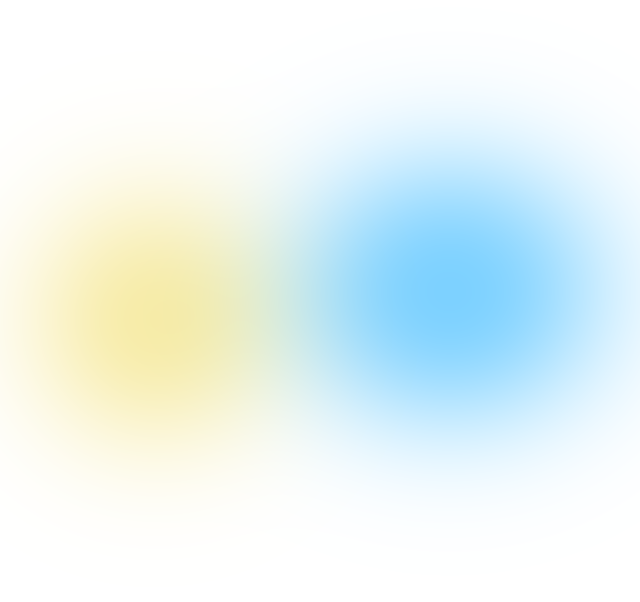
A Shadertoy shader for this background:

```glsl
// Two soft glows, warm yellow on the left and sky blue on the right, over white.

const vec3 PAPER = vec3(1.0);

// Centres are fractions of the canvas; radii are fractions of its height.
const vec3  YELLOW         = vec3(0.97, 0.925, 0.66);
const vec2  YELLOW_CENTRE  = vec2(0.241, 0.470);
const vec2  YELLOW_RADIUS  = vec2(0.213, 0.215);
const float YELLOW_FALLOFF = 2.25;

const vec3  BLUE         = vec3(0.49, 0.82, 1.0);
const vec2  BLUE_CENTRE  = vec2(0.703, 0.516);
const vec2  BLUE_RADIUS  = vec2(0.263, 0.231);
const float BLUE_FALLOFF = 2.4;

// Bell-shaped glow: 1 at the centre; a higher falloff flattens the top.
float glow(vec2 offset, vec2 radius, float falloff) {
    return exp(-pow(length(offset / radius), falloff));
}

void mainImage(out vec4 fragColor, in vec2 fragCoord) {
    vec2 uv = fragCoord / iResolution.xy;
    vec2 aspect = vec2(iResolution.x / iResolution.y, 1.0);

    float yellow = glow((uv - YELLOW_CENTRE) * aspect, YELLOW_RADIUS, YELLOW_FALLOFF);
    float blue = glow((uv - BLUE_CENTRE) * aspect, BLUE_RADIUS, BLUE_FALLOFF);

    // Multiply the tints so that the overlap turns a pale green.
    vec3 color = PAPER * mix(vec3(1.0), YELLOW, yellow) * mix(vec3(1.0), BLUE, blue);

    fragColor = vec4(color, 1.0);
}
```
